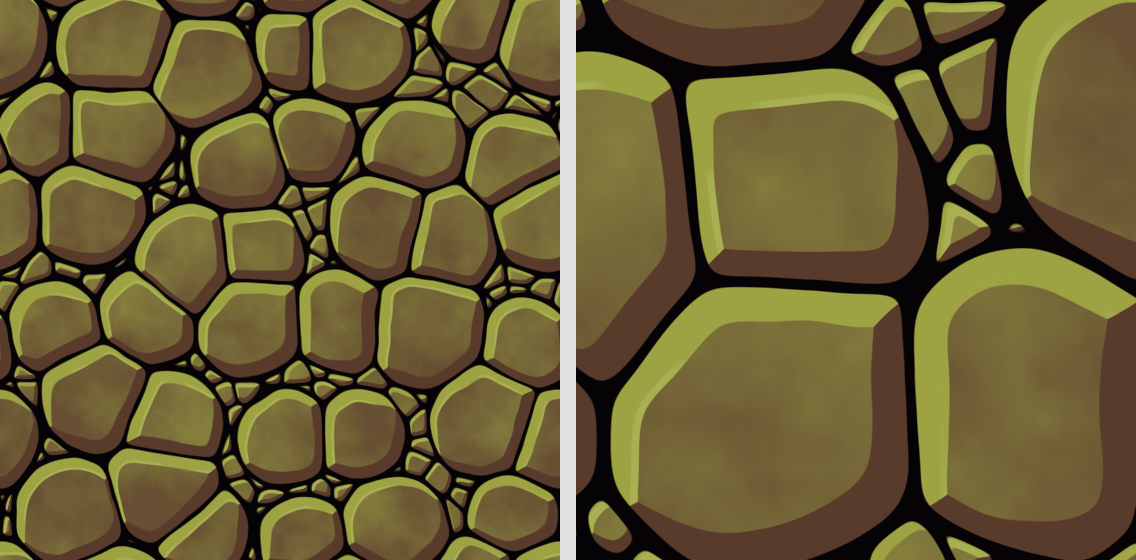
Left, the full canvas; right, a detail of the centre.
Write a Shadertoy shader that draws this texture.

```glsl
// Mossy cobbles: large stones with pebbles wedged in the gaps, inked outlines.
// A wrapping power diagram of two site layers gives the cells; each cell edge
// gets a lime or brown bevel by its direction, and the faces get cloudy noise.

#define STONES 6.0        // large stones per side (even, rows are staggered)
#define PEBBLES 22.0      // pebble sites per side, most hidden under stones
#define PEBBLE_SHARE 0.75 // chance that a pebble site is used
#define LINE 0.0031       // half width of the ink line
#define BEVEL 0.0235      // widest bevel of a large stone
#define ROUNDING 0.0045   // corner softness of a large stone
#define WOBBLE 0.011      // hand-drawn bending of the edges
#define LIGHT_DIR vec2(-0.55, 0.835)

const vec3 INK = vec3(0.02, 0.01, 0.02);
const vec3 SHADE = vec3(0.35, 0.23, 0.17);
const vec3 LIME = vec3(0.615, 0.635, 0.26);
const vec3 GLINT = vec3(0.68, 0.72, 0.35);
const vec3 EARTH = vec3(0.40, 0.31, 0.195);
const vec3 OLIVE = vec3(0.52, 0.495, 0.24);

struct Site { vec2 pos; float radius; };

vec3 hash(vec2 p, float seed) {
    vec3 q = fract((p.xyx + seed * 17.3) * vec3(0.1031, 0.1030, 0.0973));
    q += dot(q, q.yxz + 33.33);
    return fract((q.xxy + q.yzz) * q.zyx);
}

// Value noise that repeats after "period" cells across the canvas.
float noise(vec2 uv, float period, float seed) {
    vec2 p = uv * period, i = floor(p), f = fract(p);
    f = f * f * (3.0 - 2.0 * f);
    vec2 a = mod(i, period), b = mod(i + 1.0, period);
    return mix(mix(hash(a, seed).x, hash(vec2(b.x, a.y), seed).x, f.x),
               mix(hash(vec2(a.x, b.y), seed).x, hash(b, seed).x, f.x), f.y);
}

float clouds(vec2 uv) {
    float sum = 0.0, weight = 0.5, period = 9.0;
    for (int i = 0; i < 5; i++) {
        sum += weight * noise(uv, period, 5.0 + float(i));
        weight *= 0.58;
        period *= 2.0;
    }
    return sum / 1.11;
}

float gridSize(int layer) { return layer == 0 ? STONES : PEBBLES; }

// Layer 0 holds the stones, layer 1 the pebbles; radius below 0 means none.
Site getSite(vec2 cell, int layer) {
    float n = gridSize(layer);
    vec3 h = hash(mod(cell, n), 1.0 + float(layer));
    float stagger = layer == 0 ? 0.5 * mod(cell.y, 2.0) : 0.0;
    float jitter = layer == 0 ? 0.66 : 0.8;
    vec2 pos = (cell + 0.5 + vec2(stagger, 0.0) + (h.xy - 0.5) * jitter) / n;
    float radius = mix(0.083, 0.115, h.z);
    if (layer == 1) radius = h.z < PEBBLE_SHARE ? mix(0.010, 0.018, h.z) : -1.0;
    return Site(pos, radius);
}

void mainImage(out vec4 fragColor, in vec2 fragCoord) {
    vec2 uv = fragCoord / iResolution.xy;
    float aa = 1.0 / iResolution.y;

    vec2 bend = vec2(noise(uv, 11.0, 20.0), noise(uv, 11.0, 21.0)) - 0.5;
    vec2 ripple = vec2(noise(uv, 36.0, 22.0), noise(uv, 36.0, 23.0)) - 0.5;
    vec2 p = uv + WOBBLE * (bend + 0.25 * ripple);

    // Find the cell that owns this point.
    Site own = Site(vec2(0.0), 0.0);
    int ownLayer = 0;
    float best = 1e3;
    for (int layer = 0; layer < 2; layer++)
    for (int k = 0; k < 25; k++) {
        vec2 cell = floor(p * gridSize(layer)) + vec2(k % 5 - 2, k / 5 - 2);
        Site s = getSite(cell, layer);
        vec2 v = p - s.pos;
        float power = dot(v, v) - s.radius * s.radius;
        if (s.radius > 0.0 && power < best) {
            best = power;
            own = s;
            ownLayer = layer;
        }
    }

    // Soft minimum of edge distances: x outline, y lit bevel, z shaded bevel.
    bool isPebble = ownLayer == 1;
    float soft = ROUNDING * (isPebble ? 0.6 : 1.0);
    float bevel = BEVEL * (isPebble ? 0.42 : 0.8 + 0.4 * noise(uv, 14.0, 30.0));
    vec3 sum = vec3(1e-9);
    for (int layer = 0; layer < 2; layer++)
    for (int k = 0; k < 25; k++) {
        vec2 cell = floor(p * gridSize(layer)) + vec2(k % 5 - 2, k / 5 - 2);
        Site s = getSite(cell, layer);
        vec2 v = s.pos - own.pos;
        float len = length(v);
        if (s.radius < 0.0 || len < 1e-4) continue;
        vec2 n = v / len;
        float reach = 0.5 * (len + (own.radius * own.radius - s.radius * s.radius) / len);
        float edge = reach - dot(p - own.pos, n);
        float facing = dot(n, LIGHT_DIR);
        vec2 width = bevel * smoothstep(0.0, 0.7, vec2(facing, -facing));
        sum += exp(-(vec3(edge) - vec3(0.0, width)) / soft);
    }
    vec3 dist = -soft * log(sum);
    float lit = dist.y, shaded = dist.z;

    // Cloudy face, leaning to earth on one side of each stone.
    vec2 lean = hash(floor(fract(own.pos) * 4096.0 + 0.5), 40.0).xy - 0.5;
    float tone = (clouds(uv) - 0.5) * 1.7 + 0.47;
    tone += 0.5 * dot(lean, (p - own.pos) / own.radius) * (isPebble ? 0.2 : 1.0);
    tone += isPebble ? 0.2 : 0.0;
    vec3 color = mix(EARTH, OLIVE, clamp(tone, 0.0, 1.0));

    // Bevels, with a broken pale stroke along the inner rim of the lit one.
    float litSide = smoothstep(-aa, aa, shaded - lit);
    float stroke = smoothstep(0.0035, 0.0015, abs(lit + 0.002)) * litSide;
    stroke *= smoothstep(0.3, 0.55, noise(uv, 19.0, 31.0));
    float rim = smoothstep(aa, -aa, min(lit, shaded));
    color = mix(color, mix(SHADE, LIME, litSide), rim);
    color = mix(color, GLINT, 0.65 * stroke * rim);

    // Ink line of uneven weight.
    float ink = LINE * (0.7 + 0.6 * noise(uv, 25.0, 32.0));
    color = mix(INK, color, smoothstep(-aa, aa, dist.x - ink));
    fragColor = vec4(color, 1.0);
}
```
